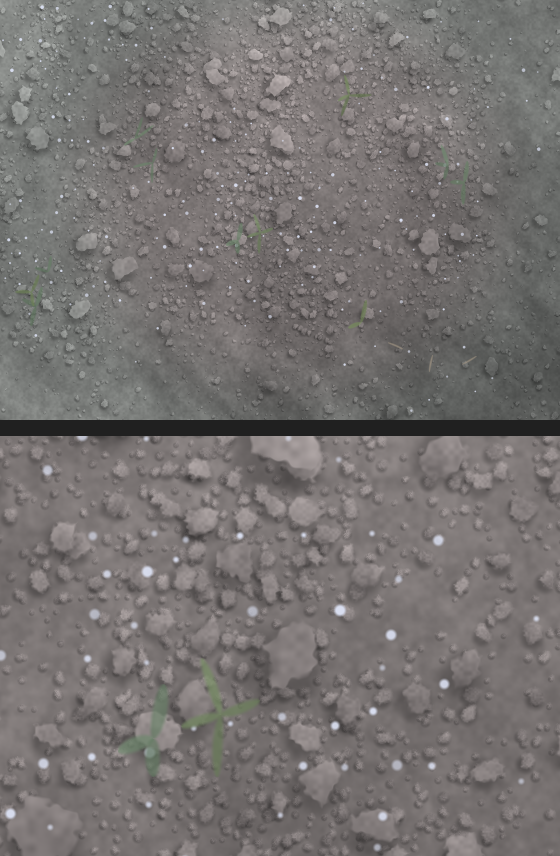
Top, the full canvas; bottom, a detail of the centre.
A Shadertoy shader for this texture:

```glsl
// Dry, crumbly field soil seen from above in dull light: layered grids of
// rough clods over mottled earth, with smeared tracks at the lower and
// right sides, pale granules, a few thin seedlings and bits of straw.

vec3 hash3(vec2 p) {
    vec3 q = fract(p.xyx * vec3(.1031, .1030, .0973));
    q += dot(q, q.yxz + 33.33);
    return fract((q.xxy + q.yzz) * q.zyx);
}

float noise(vec2 p) {
    vec2 i = floor(p), f = fract(p);
    f = f * f * (3. - 2. * f);
    return mix(mix(hash3(i).x, hash3(i + vec2(1, 0)).x, f.x),
               mix(hash3(i + vec2(0, 1)).x, hash3(i + vec2(1, 1)).x, f.x), f.y);
}

float fbm(vec2 p) {
    float sum = 0., amp = .5;
    for (int i = 0; i < 4; i++) {
        sum += amp * noise(p);
        p = mat2(1.6, 1.2, -1.2, 1.6) * p + 7.3;
        amp *= .5;
    }
    return sum / .94;
}

mat2 turn(float a) {
    return mat2(cos(a), sin(a), -sin(a), cos(a));
}

// Share of smeared, nearly clod-free earth
float smeared(vec2 p) {
    float wobble = .12 * (noise(p * 5.) - .5);
    return max(1. - smoothstep(.1, .3, p.y + wobble),
               smoothstep(1.08, 1.26, p.x + wobble));
}

// Clods gather in upright bands, most of all in the middle
float density(vec2 p) {
    float bands = smoothstep(.25, .7, noise(p * vec2(9., 4.) + 4.));
    float middle = exp(-pow((p.x - .69) / .16, 2.));
    return (.25 + .6 * bands + .4 * middle) * (1. - .72 * smeared(p));
}

// Mauve-brown in the middle, cool grey toward the rim, darker at lower right
vec3 earth(vec2 p) {
    vec2 fromCentre = (p - vec2(.7, .52)) / vec2(.6, .56);
    vec3 col = mix(vec3(.476, .452, .449), vec3(.462, .472, .462),
                   smoothstep(.2, 1.1, dot(fromCentre, fromCentre)));
    col *= 1. + .13 * (p.y - .5) - .09 * (p.x - .67);
    return col * (1. - .15 * smoothstep(.5, 0., length((p - vec2(1.28, .22)) * vec2(1., .8))));
}

// Signed distance to an irregular lump with unequal facets
float lump(vec2 q, vec2 id, float r) {
    float d = -r;
    for (int k = 0; k < 7; k++) {
        vec3 h = hash3(id + float(k) * 17.3);
        float a = (float(k) + .9 * h.x) * .8976;
        d = max(d, dot(q, vec2(cos(a), sin(a))) - r * (.62 + .45 * h.y));
    }
    return max(d, length(q) - 1.02 * r);
}

// One size of clods, n cells per canvas height, lit from the upper right
void clods(inout vec3 col, vec2 p, float n, float cover) {
    vec2 g = p * n;
    float blur = .0019 * n;
    for (int j = -1; j <= 1; j++)
    for (int i = -1; i <= 1; i++) {
        vec2 id = floor(g) + vec2(i, j) + n * 3.;
        vec3 h = hash3(id), k = hash3(id + 71.7);
        vec2 centre = id - n * 3. + .2 + .6 * h.xy;
        vec2 q = g - centre;
        float r = mix(.2, .45, k.x * k.x);
        if (length(q) > 1.9 * r + blur || h.z > cover * density(centre / n)) continue;

        // Soft shade on the lower left
        float shadow = smoothstep(1.5, .6, length(q + vec2(.25, .38) * r) / r);
        col *= 1. - .23 * shadow;

        // Crumbly outline, domed face with a brighter lit side
        vec2 crumble = vec2(noise(q * 4.5 / r + id), noise(q * 4.5 / r - id)) - .5;
        vec2 shape = turn(6.28 * k.z) * (q + .22 * r * crumble) * vec2(.88, 1.15);
        float d = lump(shape, id, r);
        float light = dot(q / r, vec2(.4, .7));
        float ridge = clamp(dot(shape / r, vec2(.8, .5)) * 3., -1., 1.);
        float tone = 1.15 + .13 * light + .22 * (k.y - .5) + .035 * ridge + .16 * crumble.x;
        tone += .13 * (noise(p * 130.) - .5);
        col = mix(col, earth(p) * tone + vec3(.008, .006, .008), smoothstep(blur, -blur, d) * .94);
    }
}

// Pale fertiliser grains, clustered
void granules(inout vec3 col, vec2 p) {
    vec2 g = p * 26.;
    vec2 id = floor(g);
    vec3 h = hash3(id + 311.), k = hash3(id + 523.);
    float share = .42 * smoothstep(.25, .75, noise(id * .23 + 9.)) * (1. - .75 * smeared(p));
    float d = length(g - id - .15 - .7 * h.xy) / 26.;
    float r = mix(.0018, .0043, k.x * k.x);
    float grain = smoothstep(r + .0016, r - .0016, d) * step(h.z, share + .03);
    col = mix(col, vec3(.85, .87, .94), grain * mix(.6, 1., k.y));
}

// Tapered blade from the origin along direction a; returns coverage
float blade(vec2 q, float a, float len, float width) {
    vec2 dir = vec2(cos(a), sin(a));
    float t = dot(q, dir) / len;
    float side = dot(q, vec2(-dir.y, dir.x)) - .08 * len * t * t;
    float w = width * sqrt(max(0., 4. * t * (1. - t)));
    return smoothstep(.0022, -.0022, abs(side) - w) * step(0., t) * step(t, 1.);
}

void mainImage(out vec4 fragColor, in vec2 fragCoord) {
    vec2 p = fragCoord / iResolution.y;

    // Ground with fine grit
    vec3 col = earth(p);
    col *= 1. + .2 * (fbm(p * 70.) - .5) + .1 * (noise(p * 190.) - .5);

    // Crumbs first, big clods on top
    clods(col, p, 105., .5);
    clods(col, p, 62., .5);
    clods(col, p, 34., .48);
    clods(col, p, 21., .3);
    clods(col, p, 13., .36);

    // Broad mottling and slanting smears
    float slant = fbm(vec2(p.x - p.y, p.x + p.y) * vec2(3., 13.));
    col *= 1. + .36 * (fbm(p * 3.2 + 5.) - .5) + .22 * (fbm(p * 11.) - .5);
    col *= 1. + .42 * smeared(p) * (slant - .5);
    granules(col, p);

    // Seedlings along the rows, two to four blades each
    for (int i = 0; i < 11; i++) {
        float s = float(i);
        vec3 h = hash3(vec2(s * 5.7, 41.));
        vec2 root = vec2(.11 + .245 * mod(s, 5.) + .07 * (h.x - .5), .22 + .62 * fract(s * .618 + .1 * h.y));
        vec3 leaf = mix(vec3(.39, .48, .39), vec3(.43, .5, .31), h.z * h.z);
        for (int b = 0; b < 4; b++) {
            vec3 k = hash3(vec2(s, float(b)) * 9.1 + 13.);
            if (b > 1 && k.z > .45) continue;
            float a = 1.3 + float(b) * 1.75 + 1.1 * (k.x - .5);
            float cover = blade(p - root, a, .025 + .032 * k.y, .0028 + .003 * h.y);
            col = mix(col, leaf * (.9 + .25 * k.x), cover * .7);
        }
    }

    // Broken straw
    for (int i = 0; i < 3; i++) {
        vec3 h = hash3(vec2(float(i) * 3.3, 87.));
        vec2 q = p - vec2(.96 + .07 * float(i), .13 + .06 * h.x);
        col = mix(col, vec3(.63, .58, .51), .7 * blade(q, 6.28 * h.y, .04, .002));
    }

    fragColor = vec4(clamp(col, 0., 1.), 1.);
}
```
